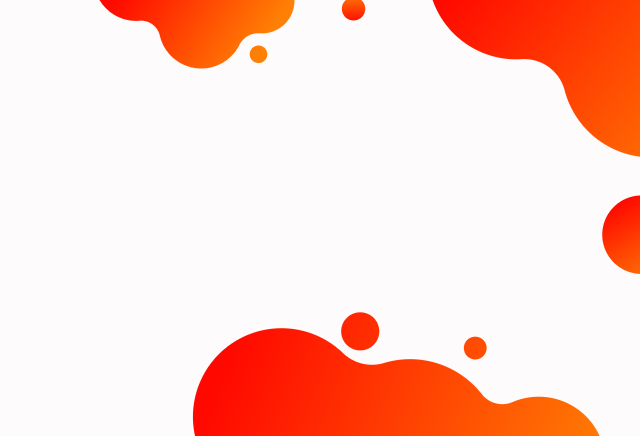
Write a Shadertoy shader that draws this background.

```glsl
// Glossy red-to-orange liquid blobs and droplets around a pale, empty centre.
// Each blob is a chain of circles joined by exact circular fillets, and every
// group is coloured by one linear gradient. Units: canvas height = 1.

const vec3 PAPER  = vec3(0.992, 0.984, 0.988);
const vec3 RED    = vec3(1.0, 0.03, 0.0);
const vec3 ORANGE = vec3(1.0, 0.50, 0.015);

// Circles are packed as (centre.x, centre.y, radius).
float circle(vec2 p, vec3 c) {
    return length(p - c.xy) - c.z;
}

float cross2(vec2 a, vec2 b) {
    return a.x * b.y - a.y * b.x;
}

// Two circles joined by a tangent arc of the given radius.
// side = 1 puts the arc to the left of the line a -> b, -1 to the right.
float joined(vec2 p, vec3 a, vec3 b, float radius, float side) {
    float d = min(circle(p, a), circle(p, b));

    // Centre of the arc, by intersecting the two enlarged circles
    vec2 ab = b.xy - a.xy;
    float span = length(ab);
    vec2 dir = ab / span;
    float ra = a.z + radius;
    float rb = b.z + radius;
    float along = (ra * ra - rb * rb + span * span) / (2.0 * span);
    float rise = sqrt(max(ra * ra - along * along, 0.0));
    vec2 hub = a.xy + dir * along + side * rise * vec2(-dir.y, dir.x);

    // Only the triangle between the three centres belongs to the arc
    float e0 = side * cross2(ab, p - a.xy);
    float e1 = side * cross2(hub - b.xy, p - b.xy);
    float e2 = side * cross2(a.xy - hub, p - hub);
    bool inTriangle = min(e0, min(e1, e2)) >= 0.0;
    return inTriangle ? min(d, radius - length(p - hub)) : d;
}

// Chain of three circles with two fillets.
float chain(vec2 p, vec3 a, vec3 b, vec3 c, vec2 radii, float side) {
    return min(joined(p, a, b, radii.x, side), joined(p, b, c, radii.y, side));
}

vec3 gradient(vec2 p, vec2 from, vec2 to) {
    vec2 axis = to - from;
    float t = dot(p - from, axis) / dot(axis, axis);
    return mix(RED, ORANGE, clamp(t, 0.0, 1.0));
}

// Antialiased fill of a distance field.
vec3 fill(vec3 under, vec3 ink, float d) {
    return mix(under, ink, clamp(0.5 - d * iResolution.y, 0.0, 1.0));
}

void mainImage(out vec4 fragColor, in vec2 fragCoord) {
    vec2 p = fragCoord / iResolution.y;
    vec3 color = PAPER;

    // Lower blob with two droplets
    float lower = chain(p, vec3(0.6456, 0.0441, 0.2031),
                           vec3(0.9406, -0.0326, 0.2088),
                           vec3(1.2356, -0.0632, 0.1533),
                           vec2(0.0958, 0.0594), 1.0);
    lower = min(lower, circle(p, vec3(0.8262, 0.2400, 0.0437)));
    lower = min(lower, circle(p, vec3(1.0900, 0.2017, 0.0261)));
    color = fill(color, gradient(p, vec2(0.517, 0.195), vec2(1.379, -0.149)), lower);

    // Upper left blob with one droplet
    float upperLeft = chain(p, vec3(0.3123, 1.0498, 0.0977),
                               vec3(0.4617, 0.9406, 0.0977),
                               vec3(0.6006, 0.9981, 0.0747),
                               vec2(0.0441, 0.0479), -1.0);
    upperLeft = min(upperLeft, circle(p, vec3(0.5929, 0.8755, 0.0201)));
    color = fill(color, gradient(p, vec2(0.268, 1.019), vec2(0.556, 0.828)), upperLeft);

    // Upper right blob
    float upperRight = joined(p, vec3(1.1839, 1.0670, 0.2031),
                                 vec3(1.4943, 0.8448, 0.2059), 0.0958, -1.0);
    color = fill(color, gradient(p, vec2(1.034, 1.038), vec2(1.609, 0.559)), upperRight);

    // Half disc on the right edge
    float disc = circle(p, vec3(1.4713, 0.4617, 0.0900));
    color = fill(color, gradient(p, vec2(1.408, 0.531), vec2(1.513, 0.349)), disc);

    // Droplet at the top edge
    float droplet = circle(p, vec3(0.8109, 0.9799, 0.0268));
    color = fill(color, gradient(p, vec2(0.811, 0.948), vec2(0.811, 1.015)), droplet);

    fragColor = vec4(color, 1.0);
}
```
